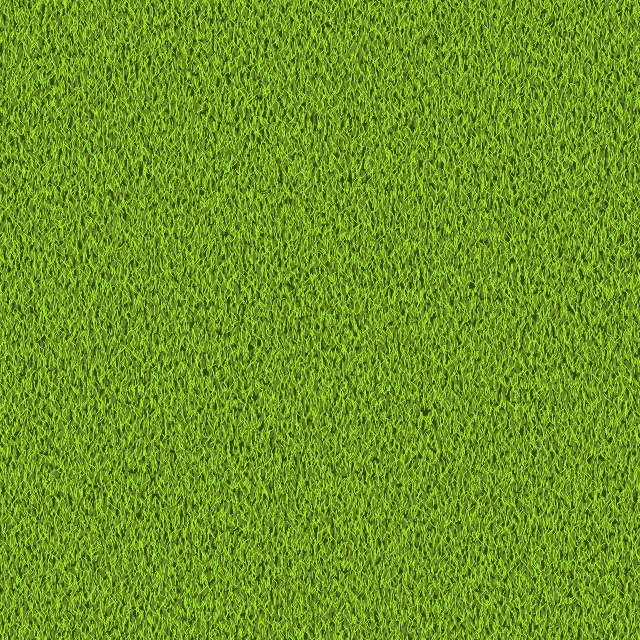
Write a three.js fragment shader that draws this texture.

```glsl
// Dense turf: a dark ground, small olive blades and thin bright strands on top.
// Each layer scatters one kinked, leaning blade per cell of a jittered grid,
// and paints the blades of the neighbouring cells over the colour below.

varying vec2 vUv;

const vec3 GROUND = vec3(0.19, 0.27, 0.04);
const vec3 OLIVE = vec3(0.41, 0.53, 0.15);
const vec3 LIME = vec3(0.67, 0.95, 0.15);
const float SOFTNESS = 0.0008;

// Four random values from 0 to 1 for one cell
vec4 hash4(vec2 cell) {
  vec4 p = fract(cell.xyxy * vec4(0.1031, 0.1030, 0.0973, 0.1099));
  p += dot(p, p.wzxy + 33.33);
  return fract((p.xxyz + p.yzzw) * p.zywx);
}

vec2 rotate(vec2 p, float angle) {
  float c = cos(angle);
  float s = sin(angle);
  return vec2(c * p.x - s * p.y, s * p.x + c * p.y);
}

// Distance to the spine of an upright blade with a soft kink at its middle
float bladeDistance(vec2 p, float halfLength, float bend) {
  float t = clamp(p.y / halfLength, -1.0, 1.0);
  float kink = sqrt(t * t + 0.04);
  return length(p - halfLength * vec2(bend * kink, t));
}

// Paints one layer of blades; lengths holds the shortest and longest half length
vec3 paintBlades(vec3 below, vec2 uv, vec2 grid, float seed, vec3 tint,
                 vec2 lengths, float halfWidth, float lean, float tintRange) {
  vec3 color = below;
  vec2 shifted = uv + seed * vec2(0.137, 0.291);
  vec2 home = floor(shifted * grid);

  for (int row = -1; row <= 1; row++) {
    for (int column = -1; column <= 1; column++) {
      vec2 cell = home + vec2(float(column), float(row));
      vec4 place = hash4(cell + seed * 31.7);
      vec4 shape = hash4(cell + seed * 57.3 + 211.0);

      vec2 p = shifted - (cell + place.xy) / grid;
      p = rotate(p, (place.z + place.w - 1.0) * lean);
      float halfLength = mix(lengths.x, lengths.y, shape.x);
      float d = bladeDistance(p, halfLength, (shape.y - 0.5) * 0.8);

      float cover = 1.0 - smoothstep(halfWidth - SOFTNESS, halfWidth + SOFTNESS, d);
      float shade = 1.0 + (shape.z - 0.5) * tintRange;
      color = mix(color, tint * shade, cover);
    }
  }
  return color;
}

void main() {
  vec3 color = GROUND;

  // Short, nearly upright blades
  for (int i = 0; i < 2; i++) {
    color = paintBlades(color, vUv, vec2(146.0, 103.0), float(i) + 1.0, OLIVE,
                        vec2(0.002, 0.005), 0.0016, 0.4, 0.2);
  }

  // Thin strands leaning either way
  for (int i = 0; i < 2; i++) {
    color = paintBlades(color, vUv, vec2(128.0, 92.0), float(i) + 4.0, LIME,
                        vec2(0.004, 0.0075), 0.00055, 1.0, 0.12);
  }

  gl_FragColor = vec4(color, 1.0);
}
```
